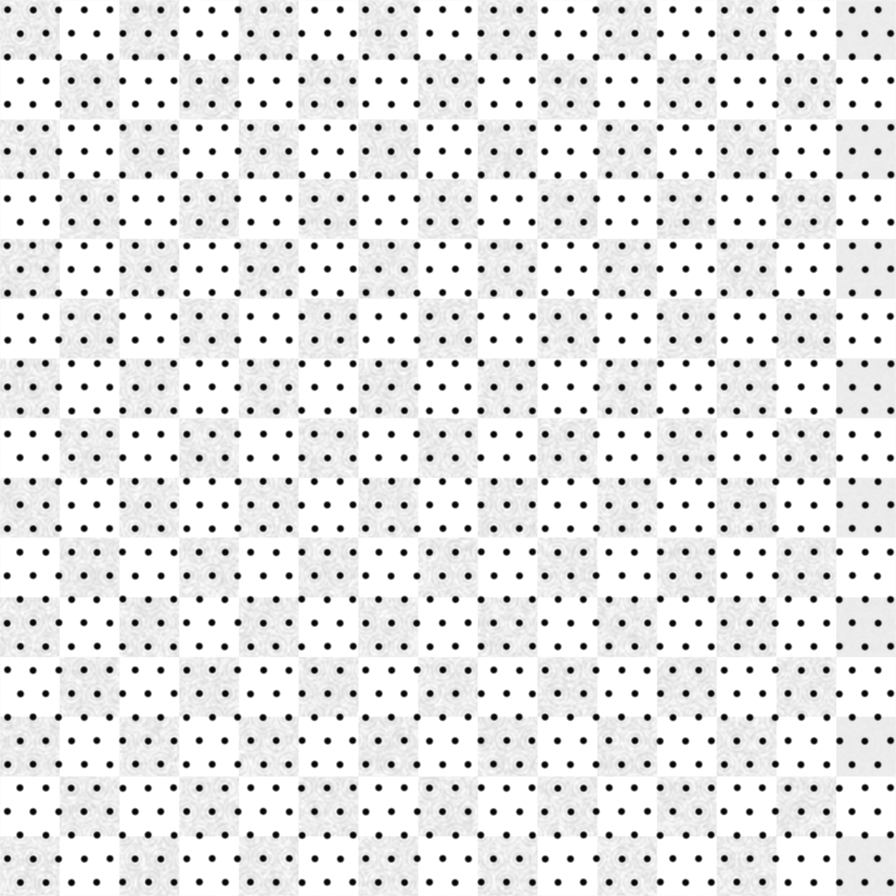
Write a three.js fragment shader that draws this pattern.

```glsl
varying vec2 vUv;

const float CELLS = 15.0;
const vec2 DOT_COUNT = vec2(35.0, 38.0);
const vec2 FIRST_DOT = vec2(0.29, 0.42);
const vec3 WHITE = vec3(1.0);
const vec3 PALE_GREY = vec3(0.925);
const vec3 INK = vec3(0.03);

float hash(vec2 p) {
  vec3 q = fract(p.xyx * vec3(0.1031, 0.1030, 0.0973));
  q += dot(q, q.yzx + 33.33);
  return fract((q.x + q.y) * q.z);
}

float valueNoise(vec2 p) {
  vec2 i = floor(p);
  vec2 f = fract(p);
  vec2 w = f * f * (3.0 - 2.0 * f);
  float low = mix(hash(i), hash(i + vec2(1.0, 0.0)), w.x);
  float high = mix(hash(i + vec2(0.0, 1.0)), hash(i + vec2(1.0)), w.x);
  return mix(low, high, w.y);
}

// Soft-edged checkerboard: 1 in the lower left cell
float checker(vec2 p, float cells, float softness) {
  float k = 3.14159265 * cells;
  vec2 wave = clamp(sin(p * k) / (k * softness), -1.0, 1.0);
  return 0.5 + 0.5 * wave.x * wave.y;
}

// Distance to the nearest dot centre of a rectangular lattice
float latticeDistance(vec2 p, vec2 origin, vec2 pitch, float jitter) {
  vec2 id = floor((p - origin) / pitch + 0.5);
  vec2 seed = id + origin * 700.0 + 17.0;
  vec2 offset = vec2(hash(seed), hash(seed + 41.7)) - 0.5;
  return length(p - origin - id * pitch - offset * jitter);
}

// Two interleaved lattices make the staggered rows
float staggeredDistance(vec2 p, vec2 count, vec2 first, float jitter) {
  vec2 pitch = vec2(1.0, 2.0) / count;
  vec2 origin = first / count;
  float even = latticeDistance(p, origin, pitch, jitter);
  float odd = latticeDistance(p, origin + 0.5 * pitch, pitch, jitter);
  return min(even, odd);
}

// Fine mottling with faint rings around the dots
float grain(vec2 p, float dotDistance) {
  float mottle = valueNoise(p * 230.0) + valueNoise(p * 310.0 + 9.2) - 1.0;
  float ripple = cos(dotDistance * 1150.0 + 3.0 * valueNoise(p * 90.0));
  return 0.06 * mottle + 0.018 * ripple;
}

void main() {
  // Rows of dots are counted from the top
  vec2 fromTop = vec2(vUv.x, 1.0 - vUv.y);
  float d = staggeredDistance(fromTop, DOT_COUNT, FIRST_DOT, 0.0008);

  // Checkered ground, almost plain in the last column
  float lastColumn = step(CELLS - 1.0, vUv.x * CELLS);
  float texture = grain(vUv, d) * mix(1.0, 0.2, lastColumn);
  vec3 grey = min(PALE_GREY + texture, WHITE);
  vec3 color = mix(WHITE, grey, checker(vUv, CELLS, 0.0008));

  // Soft ink dots
  float ink = 1.0 - smoothstep(0.0021, 0.0053, d);
  gl_FragColor = vec4(mix(color, INK, ink), 1.0);
}
```
